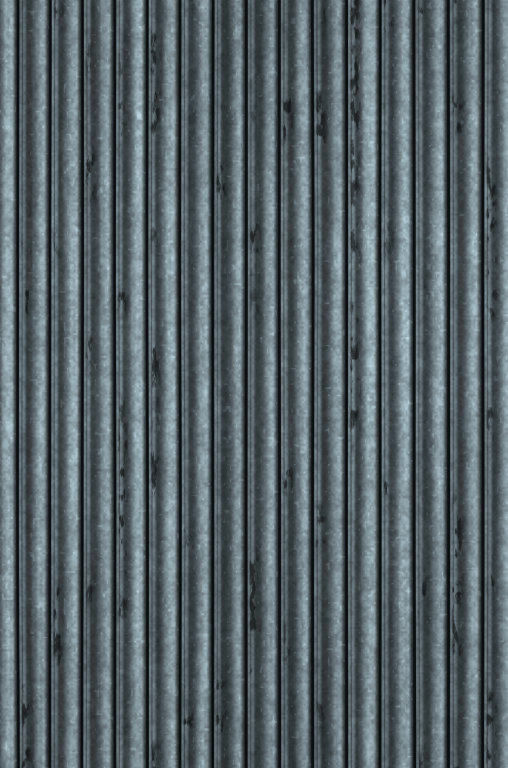
Give the GLSL for this texture, as a Shadertoy shader.

```glsl
// Galvanised steel shutter: vertical ribs, each with a black seam, a creased lip,
// a shaded valley and a rounded bright bulge. A tone profile across one rib is
// repeated, then worn with zinc flecks, faint streaks and sparse dark stains.

#define FIRST_SEAM 0.0354    // canvas x of the first seam
#define SEAM_SPAN 0.9154     // distance from first to last seam
#define RIB_COUNT 14.0       // ribs between those seams
#define RIB_SPREAD 0.53      // ribs widen slowly to the right
#define SEAM_HALF 0.042      // half width of the seam, in ribs
#define RIB_VARIATION 0.10   // brightness change between ribs
#define GRAIN 0.17           // strength of the fine zinc grain
#define STAIN 0.60           // darkness of the stains
#define STEEL_TINT vec3(0.88, 1.0, 1.05)
#define SEAM_COLOUR vec3(0.045, 0.06, 0.07)

float hash(vec2 p) {
    vec3 q = fract(p.xyx * vec3(0.1031, 0.1030, 0.0973));
    q += dot(q, q.yzx + 33.33);
    return fract((q.x + q.y) * q.z);
}

float noise(vec2 p) {
    vec2 cell = floor(p), t = fract(p);
    t = t * t * (3.0 - 2.0 * t);
    return mix(mix(hash(cell), hash(cell + vec2(1, 0)), t.x),
               mix(hash(cell + vec2(0, 1)), hash(cell + vec2(1, 1)), t.x), t.y);
}

float fbm(vec2 p) {
    float sum = 0.0, weight = 0.5;
    for (int i = 0; i < 4; i++) {
        sum += weight * noise(p);
        p = p * 2.03 + 17.3;
        weight *= 0.5;
    }
    return sum / 0.9375;
}

// Soft line of a given half width around a centre
float line(float x, float centre, float halfWidth, float blur) {
    return 1.0 - smoothstep(halfWidth - blur, halfWidth + blur, abs(x - centre));
}

// Brightness across one rib, x from 0 (left seam) to 1 (right seam)
float ribTone(float x, float valleyShift, float blur) {
    float lip = 0.45 - 0.13 * line(x, 0.135, 0.018, blur);
    float bulge = mix(0.24, 0.62, smoothstep(0.34, 0.74, x + valleyShift));
    float tone = mix(lip, bulge, smoothstep(0.19, 0.30, x));
    return mix(tone, 0.19, smoothstep(0.80, 0.96, x));
}

void mainImage(out vec4 fragColor, in vec2 fragCoord) {
    vec2 uv = fragCoord / iResolution.xy;
    vec2 p = fragCoord / iResolution.y;

    // Rib index and position within the rib
    float t = (uv.x - FIRST_SEAM) / SEAM_SPAN;
    float ribX = RIB_COUNT * t + RIB_SPREAD * t * (1.0 - t);
    ribX += 0.03 * (noise(vec2(floor(ribX + 0.5) * 5.1, uv.y * 3.0)) - 0.5);
    float rib = floor(ribX), x = ribX - rib;
    float pixel = RIB_COUNT / (SEAM_SPAN * iResolution.x);
    float ribSeed = hash(vec2(rib + 40.0, 7.0));

    // Base shading with a slow change along and between ribs
    float shift = 0.08 * (ribSeed - 0.5) + 0.06 * (noise(vec2(rib * 3.7 + 60.0, uv.y * 4.0)) - 0.5);
    float tone = ribTone(x, shift, max(0.014, 0.6 * pixel));
    tone *= 1.0 + RIB_VARIATION * (ribSeed - 0.5);
    tone *= 0.94 + 0.10 * smoothstep(0.0, 0.6, uv.y) * smoothstep(1.1, 0.6, uv.y);

    // Zinc grain, blotches and vertical streaks
    tone *= 1.0 + GRAIN * (noise(p * 340.0) + noise(p * vec2(190.0, 150.0) + 9.0) - 1.0);
    tone *= 1.0 + 0.22 * (fbm(p * vec2(60.0, 38.0)) - 0.5);
    tone *= 1.0 + 0.12 * (noise(vec2(p.x * 280.0, p.y * 5.0)) - 0.5);

    // Small pale flecks
    float fleck = smoothstep(0.80, 0.96, noise(p * vec2(250.0, 200.0) + 71.0));
    tone += 0.09 * fleck * smoothstep(0.25, 0.40, x);

    // Dark stains gathered along the lip and valley
    float patches = smoothstep(0.58, 0.78, noise(vec2(rib * 9.3 + 200.0, uv.y * 13.0)));
    float spots = smoothstep(0.50, 0.72, fbm(vec2(p.x * 170.0, p.y * 65.0) + 31.0));
    float stainZone = smoothstep(0.06, 0.16, x) * smoothstep(0.52, 0.24, x);
    tone *= 1.0 - STAIN * patches * spots * stainZone;

    // Black seam over the steel
    float seam = line(min(x, 1.0 - x), 0.0, SEAM_HALF, max(0.02, 0.6 * pixel));
    vec3 colour = mix(tone * STEEL_TINT, SEAM_COLOUR, seam);
    fragColor = vec4(clamp(colour, 0.0, 1.0), 1.0);
}
```
